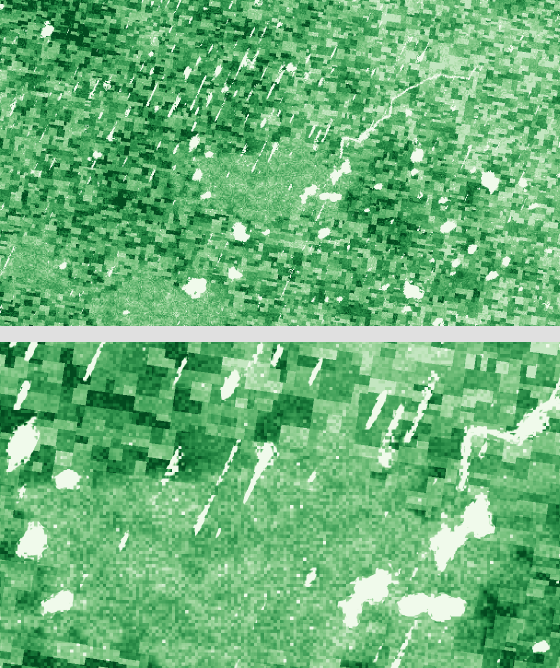
Top, the full canvas; bottom, a detail of the centre.
Give the GLSL for this texture, as a Shadertoy shader.

```glsl
float hash(vec2 p) {
    return fract(sin(dot(p, vec2(12.9898, 78.233))) * 43758.5453);
}

float noise(vec2 p) {
    vec2 i = floor(p), f = fract(p);
    f *= f * (3.0 - 2.0 * f);
    return mix(mix(hash(i), hash(i + vec2(1, 0)), f.x),
               mix(hash(i + vec2(0, 1)), hash(i + 1.0), f.x), f.y);
}

float fbm(vec2 p) {
    return 0.55 * noise(p) + 0.3 * noise(p * 2.1 + 5.3) + 0.15 * noise(p * 4.3 + 9.7);
}

float blob(vec2 p, vec2 centre, vec2 radius) {
    vec2 q = (p - centre) / radius;
    return exp(-dot(q, q));
}

float segment(vec2 p, vec2 a, vec2 b) {
    vec2 d = b - a;
    return length(p - a - d * clamp(dot(p - a, d) / dot(d, d), 0.0, 1.0));
}

// Tilted parcels: each block is split again and again at random cuts
float fieldShade(vec2 p) {
    vec2 size = vec2(0.076, 0.052);
    p = mat2(0.99, 0.14, -0.14, 0.99) * p;
    float row = floor(p.y / size.y);
    p.x += hash(vec2(row, 7.0)) * size.x;
    vec2 id = vec2(floor(p.x / size.x), row), q = fract(p / size);
    for (int i = 0; i < 5; i++) {
        if (i > 2 && hash(id + 9.3) < 0.35) break;
        float cut = mix(0.35, 0.65, hash(id + 3.1));
        bool wide = size.x > size.y * mix(0.8, 2.2, hash(id + 5.7));
        vec2 axis = wide ? vec2(1, 0) : vec2(0, 1);
        float t = dot(q, axis), side = step(cut, t);
        float part = mix(cut, 1.0 - cut, side);
        q = mix(q, vec2((t - cut * side) / part), axis);
        size *= mix(vec2(1), vec2(part), axis);
        id = id * 1.7 + vec2(side * 3.3 + 1.3, side * 1.9 + 0.7);
    }
    return hash(id + 1.7);
}

// Signed distance to the river, the reservoir and the lakes
float waterDistance(vec2 p) {
    vec2 river[10] = vec2[](vec2(1.043, 0.518), vec2(1.05, 0.574), vec2(1.10, 0.567),
        vec2(1.166, 0.63), vec2(1.20, 0.641), vec2(1.204, 0.69), vec2(1.278, 0.742),
        vec2(1.35, 0.771), vec2(1.435, 0.753), vec2(1.457, 0.787));
    vec2 bend = p + 0.014 * (vec2(noise(p * 32.0), noise(p * 32.0 + 8.0)) - 0.5);
    float d = 1.0;
    for (int i = 0; i < 9; i++)
        d = min(d, segment(bend, river[i], river[i + 1]) - 0.0045 + 0.0003 * float(i));

    float rough = 0.045 * (fbm(p * 45.0) - 0.5);
    d = min(d, segment(p, vec2(1.055, 0.49), vec2(1.025, 0.445)) - 0.014 + rough);
    d = min(d, segment(p, vec2(0.97, 0.425), vec2(0.93, 0.395)) - 0.012 + rough);

    vec3 lakes[6] = vec3[](vec3(0.60, 0.125, 0.032), vec3(0.74, 0.29, 0.025),
        vec3(0.72, 0.165, 0.017), vec3(1.28, 0.522, 0.023),
        vec3(1.27, 0.105, 0.026), vec3(1.50, 0.44, 0.026));
    for (int i = 0; i < 6; i++)
        d = min(d, length(p - lakes[i].xy) - lakes[i].z + rough);

    // Small scattered ponds, most of them in the lower right
    for (int k = 0; k < 9; k++) {
        vec2 cell = floor(p / 0.085) + vec2(k % 3, k / 3) - 1.0;
        vec2 centre = (cell + vec2(hash(cell), hash(cell + 4.1))) * 0.085;
        float chance = 0.12 + 0.55 * smoothstep(0.8, 1.2, centre.x) * smoothstep(0.62, 0.45, centre.y);
        if (hash(cell + 8.6) > chance) continue;
        vec2 q = p - centre;
        q = vec2(0.85 * q.x + 0.5 * q.y, 1.4 * (0.85 * q.y - 0.5 * q.x));
        d = min(d, length(q) - mix(0.006, 0.021, pow(hash(cell + 2.9), 2.0)) + 0.7 * rough);
    }
    return d;
}

vec3 palette(float v) {
    vec3 greens[6] = vec3[](vec3(0.01, 0.29, 0.12), vec3(0.09, 0.47, 0.22),
        vec3(0.24, 0.62, 0.34), vec3(0.45, 0.75, 0.48),
        vec3(0.65, 0.85, 0.64), vec3(0.94, 0.98, 0.92));
    float stops[6] = float[](0.04, 0.16, 0.36, 0.60, 0.83, 0.98);
    vec3 colour = greens[0];
    for (int i = 1; i < 6; i++)
        colour = mix(colour, greens[i], clamp((v - stops[i - 1]) / (stops[i] - stops[i - 1]), 0.0, 1.0));
    return colour;
}

vec3 land(vec2 p) {
    vec2 speck = floor(p * 298.0);
    float grain = hash(speck + 0.5), patches = fbm(p * 11.0);

    // Broad light and dark regions
    float region = 0.47 + 0.12 * smoothstep(0.4, 1.6, p.x) + 0.45 * (patches - 0.5)
        - 0.20 * blob(p, vec2(0.07, 0.95), vec2(0.22, 0.12))
        - 0.18 * blob(p, vec2(0.42, 0.42), vec2(0.25, 0.18))
        - 0.12 * blob(p, vec2(0.67, 0.84), vec2(0.25, 0.15))
        - 0.24 * blob(p, vec2(1.16, 0.40), vec2(0.22, 0.13))
        - 0.12 * blob(p, vec2(1.35, 0.13), vec2(0.25, 0.10))
        + 0.10 * blob(p, vec2(1.45, 0.85), vec2(0.35, 0.25));
    float value = region + 0.72 * (fieldShade(p) - 0.5) + 0.22 * (grain - 0.5);

    // Grainy open country between the fields
    float wild = blob(p, vec2(0.83, 0.44), vec2(0.33, 0.13))
        + 0.9 * blob(p, vec2(0.50, 0.05), vec2(0.26, 0.13))
        + 0.7 * blob(p, vec2(0.10, 0.20), vec2(0.14, 0.10));
    float scrub = 0.62 + 0.5 * (fbm(p * vec2(35, 60)) - 0.5) + 0.42 * (grain - 0.5);
    value = mix(value, scrub, 0.9 * smoothstep(0.35, 0.65, wild + 0.8 * (fbm(p * 24.0) - 0.5)));
    value = min(value, 0.89) + 0.25 * step(0.986, hash(speck + 31.0));

    // Thin slanting wetlands
    vec2 slant = vec2(dot(p, vec2(0.91, -0.42)), dot(p, vec2(0.42, 0.91)));
    float wet = noise(slant * vec2(95, 21)) + 0.12 * (grain - 0.5)
        + 0.16 * blob(p, vec2(0.72, 0.70), vec2(0.45, 0.24)) + 0.2 * (patches - 0.5);
    value = mix(value, 1.0, smoothstep(0.92, 0.97, wet));

    float shore = waterDistance(p) + 0.006 * (grain - 0.5);
    return palette(mix(value, 1.0, smoothstep(0.001, -0.001, shore)));
}

void mainImage(out vec4 fragColor, in vec2 fragCoord) {
    // Four samples per pixel smooth the edges
    vec3 colour = vec3(0);
    for (int k = 0; k < 4; k++) {
        vec2 offset = (vec2(k % 2, k / 2) - 0.5) * 0.5;
        colour += land((fragCoord + offset) / iResolution.y);
    }
    fragColor = vec4(colour / 4.0, 1.0);
}
```
